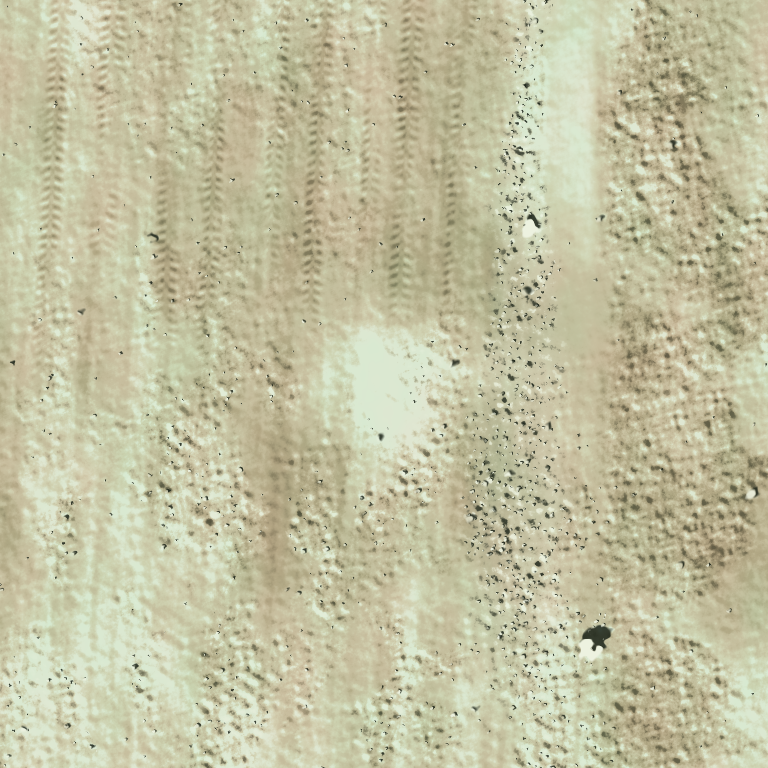
Write a Shadertoy shader that draws this texture.

```glsl
// Bare sandy ground seen from above: worn tyre tracks, pale mineral patches,
// a gravel strip and rough soil on the right. A tone field of noise, blobs and
// treads is mapped to a sand ramp; noise relief and pebbles add lit grit.
const vec3 OLIVE = vec3(0.50, 0.48, 0.36), EARTH = vec3(0.69, 0.66, 0.52);
const vec3 SAND = vec3(0.77, 0.75, 0.62), PALE = vec3(0.81, 0.82, 0.69);
const vec3 MINT = vec3(0.86, 0.91, 0.82), STONE = vec3(0.93, 0.95, 0.88);
const vec3 SHADOW = vec3(0.10, 0.13, 0.09);
const float LEAN = 0.05;

float hash(vec2 p) {
    return fract(sin(dot(p, vec2(127.1, 311.7))) * 43758.5453);
}
float noise(vec2 p) {
    vec2 i = floor(p), f = fract(p);
    f = f * f * (3.0 - 2.0 * f);
    float low = mix(hash(i), hash(i + vec2(1, 0)), f.x);
    float high = mix(hash(i + vec2(0, 1)), hash(i + vec2(1, 1)), f.x);
    return mix(low, high, f.y);
}
float fbm(vec2 p) {
    float sum = 0.0, amp = 0.53;
    for (int i = 0; i < 4; i++) {
        p = mat2(1.6, 1.2, -1.2, 1.6) * p + 7.3;
        sum += amp * noise(p);
        amp *= 0.5;
    }
    return sum;
}
// Slope of a bumpy surface towards light from the lower left
float relief(vec2 p, float scale) {
    return fbm(p * scale + vec2(0.2, 0.3)) - fbm(p * scale);
}
float blob(vec2 p, vec2 centre, vec2 size) {
    vec2 q = (p - centre) / size;
    return exp(-dot(q, q));
}
float disc(vec2 p, float radius, float soft) {
    return 1.0 - smoothstep(radius - soft, radius + soft, length(p));
}
// Darkening of one tyre track: mirrored lugs over a faint rut
float tread(vec2 p, float x, float width, float bottom, float seed) {
    float across = abs(p.x - x - LEAN * (p.y - 0.8)) / width;
    float inside = 1.0 - smoothstep(0.5, 1.1, across);
    float worn = smoothstep(0.3, 0.65, fbm(vec2(p.x * 22.0, p.y * 4.0) + seed));
    float lugs = sin(6.2832 * (p.y * 78.0 + across * 0.45 + seed + noise(p * 40.0) * 0.3));
    float reach = smoothstep(bottom, bottom + 0.15, p.y);
    return inside * worn * reach * (0.15 + 0.27 * lugs * smoothstep(0.05, 0.3, across));
}
// One stone. x: lit face, y: shadow thrown to the upper right
vec2 stone(vec2 q, float radius, float soft) {
    float lit = disc(q + radius * vec2(0.2, 0.35), radius * 0.85, soft);
    float shade = disc(q - radius * vec2(0.3, 0.4), radius, soft);
    return vec2(lit, shade * (1.0 - lit));
}
vec2 pebbles(vec2 p, float cells, float density) {
    vec2 id = floor(p * cells), f = fract(p * cells);
    float size = hash(id + 31.7);
    vec2 centre = 0.35 + 0.25 * vec2(hash(id + 5.1), hash(id + 9.4));
    vec2 q = f - centre + 0.25 * (noise(p * cells * 4.0) - 0.5);
    float present = step(hash(id + cells), density);
    return present * stone(q, mix(0.13, 0.25, size * size), 0.09) * vec2(hash(id + 23.3), 1.0);
}
vec2 boulder(vec2 p, vec2 centre, float radius) {
    return stone(p - centre + radius * (noise(p * 110.0) - 0.5), radius, 0.002);
}
vec3 sandRamp(float t) {
    vec3 col = mix(OLIVE, EARTH, smoothstep(-0.05, 0.38, t));
    col = mix(col, SAND, smoothstep(0.34, 0.62, t));
    col = mix(col, PALE, smoothstep(0.6, 0.8, t));
    return mix(col, MINT, smoothstep(0.76, 1.0, t));
}
void mainImage(out vec4 fragColor, in vec2 fragCoord) {
    vec2 p = fragCoord / iResolution.xy;
    vec2 w = p + 0.13 * (vec2(fbm(p * 6.0), fbm(p * 6.0 + 40.0)) - 0.5);
    float rough = smoothstep(0.77, 0.81, mix(p.x, w.x, 0.3));
    float clean = smoothstep(0.7, 0.72, p.x) * (1.0 - rough) * smoothstep(0.4, 0.6, p.y);
    // Broad patches and vertical wear
    vec2 lane = vec2(p.x - LEAN * p.y, p.y);
    float streaks = noise(lane * vec2(38.0, 2.5)) + 0.8 * noise(lane * vec2(115.0, 6.0)) - 0.9;
    float tone = 0.71 + 0.8 * (fbm(w * vec2(3.5, 2.5) + 3.0) - 0.5);
    tone += 0.27 * streaks * (1.0 - rough) * (1.0 - clean);
    // Pale deposits
    tone += 0.34 * blob(w, vec2(0.02, 0.65), vec2(0.07, 0.2));
    tone += 0.30 * blob(w, vec2(0.09, 0.40), vec2(0.04, 0.13));
    tone += 0.27 * blob(w, vec2(0.52, 0.49), vec2(0.13, 0.05));
    tone += 0.20 * blob(w, vec2(0.40, 0.10), vec2(0.30, 0.16));
    tone += 0.26 * blob(w, vec2(0.25, 0.87), vec2(0.03, 0.12));
    // Brown, trodden ground and tyre tracks
    tone -= 0.28 * blob(w, vec2(0.20, 0.70), vec2(0.14, 0.20));
    tone -= 0.32 * blob(w, vec2(0.50, 0.76), vec2(0.12, 0.15));
    tone -= 0.24 * blob(w, vec2(0.33, 0.36), vec2(0.05, 0.20));
    for (float k = 0.0; k < 9.0; k++) {
        float x = 0.08 + 0.066 * k + 0.03 * (hash(vec2(k, 2.0)) - 0.5);
        float bottom = mix(0.35, 0.6, hash(vec2(k, 6.0)));
        tone -= tread(p, x, mix(0.013, 0.022, hash(vec2(k, 4.0))), bottom, k * 3.7);
    }
    // Rough soil
    float dirt = smoothstep(0.35, 0.6, fbm(w * 4.0 + 21.0));
    dirt += 0.8 * blob(w, vec2(0.92, 0.86), vec2(0.08, 0.05));
    tone -= rough * (0.04 + 0.28 * dirt + 0.5 * dirt * (fbm(p * 24.0) - 0.5));
    tone -= 0.2 * blob(p, vec2(0.782, 0.82), vec2(0.01, 0.2));
    // Gravel strip widening downwards, a looser line and strewn grit
    float halfWidth = mix(0.09, 0.025, smoothstep(0.25, 0.85, p.y));
    float band = 1.0 - smoothstep(0.3, 1.0, abs(mix(p.x, w.x, 0.5) - 0.665 - 0.02 * p.y) / halfWidth);
    band *= smoothstep(0.0, 0.25, p.y);
    float line = blob(p, vec2(0.775, 0.25), vec2(0.02, 0.2));
    float strewn = smoothstep(0.42, 0.68, fbm(w * vec2(9.0, 4.0) + 12.0)) * (1.0 - rough);
    strewn *= (1.0 - clean) * mix(1.0, 0.3, smoothstep(0.4, 0.7, p.y));
    float grit = relief(p, 52.0);
    tone += grit * (0.45 + 0.9 * rough * dirt + 0.8 * strewn - 0.25 * clean);
    vec3 col = mix(sandRamp(tone), MINT, 0.25 * band);
    col += (fbm(p * vec2(9.0, 6.0) + 80.0) - 0.5) * vec3(-0.07, 0.03, 0.0);
    float bumps = max(band, 0.55 * strewn) + 0.4 * rough * dirt;
    col = mix(col, SHADOW, 0.75 * bumps * smoothstep(0.13, 0.42, -grit));
    col = mix(col, STONE, 0.8 * (bumps - 0.3 * rough * dirt) * smoothstep(0.12, 0.4, grit));
    vec2 stones = max(boulder(p, vec2(0.77, 0.16), 0.017), boulder(p, vec2(0.69, 0.705), 0.011));
    for (float k = 0.0; k < 3.0; k++) {
        float density = band * (0.07 + 0.17 * k) + line * 0.14 + strewn * 0.07 * k;
        vec2 q = mat2(0.92, 0.39, -0.39, 0.92) * p + 0.37 * k;
        stones = max(stones, pebbles(q, 40.0 + 36.0 * k, density));
    }
    col = mix(mix(col, SHADOW, 0.85 * stones.y), STONE, stones.x);
    fragColor = vec4(clamp(col, 0.0, 1.0), 1.0);
}
```
